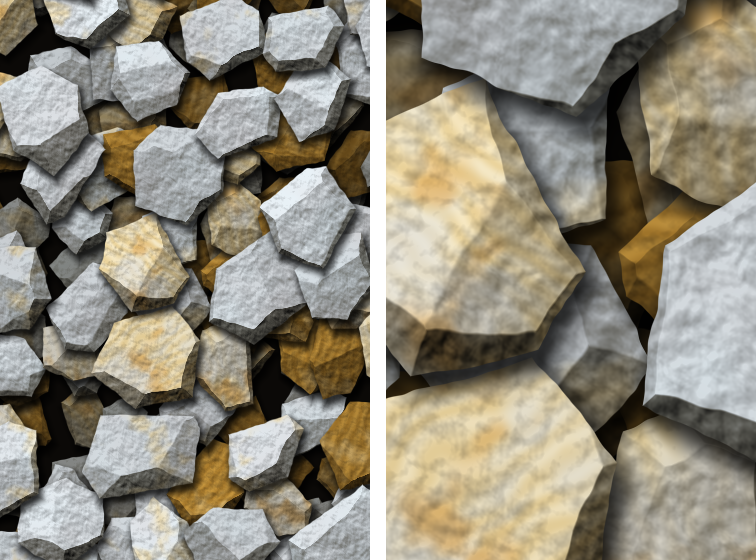
Left, the full canvas; right, a detail of the centre.
A Shadertoy shader for this texture:

```glsl
// A heap of broken sandstone: pale grey, cream and ochre blocks over dark gaps.
// Three grids of faceted convex polygons are painted back to front; each stone
// is a cut polyhedron lit from the upper left, dropping a shadow below itself.

float hash(vec2 p) {
    vec3 q = fract(p.xyx * 0.1031);
    q += dot(q, q.yzx + 33.33);
    return fract((q.x + q.y) * q.z);
}

float noise(vec2 p) {
    vec2 i = floor(p), f = fract(p);
    f = f * f * (3.0 - 2.0 * f);
    return mix(mix(hash(i), hash(i + vec2(1, 0)), f.x),
               mix(hash(i + vec2(0, 1)), hash(i + vec2(1, 1)), f.x), f.y);
}

float fbm(vec2 p) {
    float sum = 0.0, weight = 0.53;
    for (int i = 0; i < 3; i++) {
        sum += weight * noise(p);
        p = mat2(1.6, 1.2, -1.2, 1.6) * p + 5.3;
        weight *= 0.55;
    }
    return sum;
}

// The k-th random value of one stone
float trait(vec2 id, float k) {
    return hash(id * 37.0 + k * vec2(1.7, 2.9) + 11.0);
}

vec2 direction(float angle) { return vec2(cos(angle), sin(angle)); }

// Mineral colour: clouded grey, streaked cream or banded ochre
vec3 mineral(vec2 p, vec2 id, float turn, float warmth) {
    float kind = trait(id, 30.0) + warmth;
    float cloud = fbm(p * 9.0 + id * 3.7);
    float across = dot(p, direction(turn + 1.57));
    float band = 0.5 + 0.5 * sin(across * 250.0 + cloud * 16.0);
    vec3 pale = mix(vec3(0.77, 0.81, 0.83), vec3(0.74, 0.74, 0.75), cloud);
    vec3 cream = mix(vec3(0.83, 0.78, 0.65), vec3(0.76, 0.66, 0.43), band * 0.55);
    vec3 ochre = mix(vec3(0.70, 0.53, 0.22), vec3(0.54, 0.38, 0.12), band * 0.6);
    float rust = smoothstep(0.5, 0.72, fbm(p * 14.0 - id * 2.3));
    if (kind < 0.63)
        return mix(pale, cream, rust * step(0.35, kind) * 0.7);
    if (kind < 0.84)
        return mix(mix(cream, pale, smoothstep(0.45, 0.7, cloud) * 0.6),
                   vec3(0.74, 0.54, 0.24), rust * 0.55);
    return mix(ochre, cream, rust * 0.35);
}

// Paints one stone and its shadow over the colour below
void paintStone(inout vec3 colour, vec2 p, vec2 centre, vec2 id, float radius,
                float warmth, float exposure, float pixel) {
    vec2 q = p - centre;
    float turn = 6.283 * trait(id, 1.0);
    float stretch = mix(1.0, 1.32, trait(id, 2.0));
    vec2 shadowShift = vec2(-0.007, 0.014);
    float edge = -1.0, shadow = -1.0;

    // Two tilted top faces meeting in a ridge
    vec2 tilt = vec2(trait(id, 3.0), trait(id, 4.0)) * 0.6 - 0.3;
    vec2 tilt2 = vec2(trait(id, 5.0), trait(id, 6.0)) * 1.2 - 0.6;
    float height = radius * 0.26 + dot(tilt, q);
    float height2 = radius * 0.36 + dot(tilt2, q);
    vec2 slope = mix(-tilt, -tilt2, smoothstep(-0.002, 0.002, height - height2));
    height = min(height, height2);

    // Six sloping sides
    for (float i = 0.0; i < 6.0; i++) {
        float angle = (i + 0.5 * trait(id, 7.0 + i)) * 1.0472;
        vec2 n = direction(angle + turn);
        float reach = radius * length(direction(angle) * vec2(stretch, 1.0 / stretch));
        float d = dot(n, q) - reach * mix(0.82, 1.05, trait(id, 14.0 + i));
        edge = max(edge, d);
        shadow = max(shadow, d + dot(n, shadowShift));
        float steep = mix(0.45, 1.8, trait(id, 21.0 + i));
        float side = -d * steep;
        slope = mix(slope, n * steep, smoothstep(-0.002, 0.002, height - side));
        height = min(height, side);
    }

    colour *= mix(0.22, 1.0, smoothstep(-0.012, 0.022, shadow));
    if (edge > pixel) return;

    // Facet light, chipped relief and fine grain
    vec3 lamp = normalize(vec3(-0.25, 0.6, 0.75));
    float light = 0.28 + 0.87 * max(dot(normalize(vec3(slope, 1.0)), lamp), 0.0);
    light += 0.45 * (fbm(p * 26.0) - fbm(p * 26.0 + vec2(-0.15, 0.3)));
    light += 0.40 * (fbm(p * 85.0) - fbm(p * 85.0 + vec2(-0.25, 0.5)));
    light = min(light, 1.13) * exposure * mix(0.92, 1.04, trait(id, 32.0));
    vec3 stone = mineral(p, id, turn, warmth) * light;
    stone *= mix(vec3(1.04, 1.0, 0.9), vec3(1), smoothstep(0.3, 0.9, light));
    colour = mix(colour, stone, smoothstep(pixel, -pixel, edge));
}

void mainImage(out vec4 fragColor, in vec2 fragCoord) {
    float pixel = 0.8 / iResolution.x;
    vec2 p = fragCoord / iResolution.x;
    vec2 chipped = p + 0.012 * (vec2(fbm(p * 22.0), fbm(p * 22.0 + 40.0)) - 0.5);
    vec3 colour = vec3(0.045, 0.037, 0.028);

    // Back, middle and front layers: larger, paler and sparser
    for (float layer = 0.0; layer < 3.0; layer++) {
        float cell = 0.145 + 0.045 * layer;
        vec2 grid = chipped / cell + layer * vec2(0.37, 0.61);
        for (int k = 0; k < 9; k++) {
            vec2 id = floor(grid) + vec2(k % 3 - 1, k / 3 - 1);
            vec2 key = id + 53.0 * (layer + 1.0);
            if (trait(key, 33.0) > 0.95 - 0.13 * layer) continue;
            vec2 jitter = 0.2 + 0.6 * vec2(trait(key, 34.0), trait(key, 35.0));
            vec2 offset = (id + jitter - grid) * cell;
            float radius = cell * mix(0.42, 0.60, trait(key, 36.0));
            paintStone(colour, chipped, chipped + offset, key, radius,
                       0.2 - 0.12 * layer, min(0.6 + 0.36 * layer, 1.02), pixel);
        }
    }
    fragColor = vec4(clamp(colour, 0.0, 1.0), 1.0);
}
```
